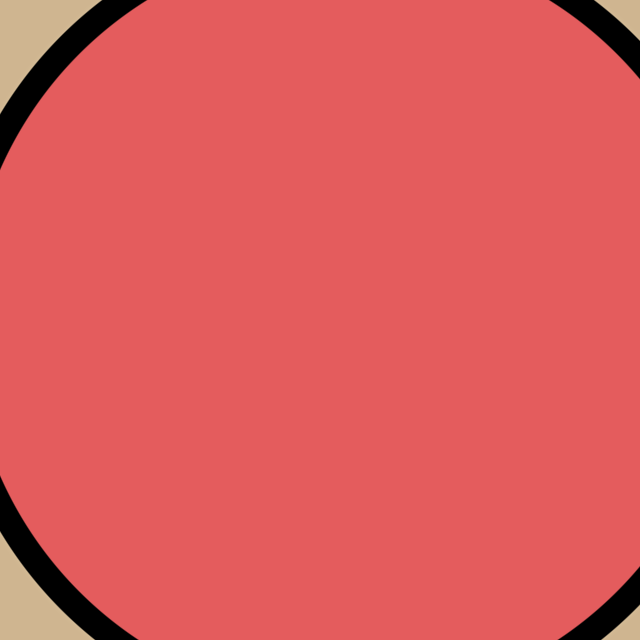
Give the GLSL for this background, as a Shadertoy shader.

```glsl
const vec3 CORAL = vec3(0.894, 0.361, 0.365);
const vec3 INK = vec3(0.0, 0.0, 0.0);
const vec3 SAND = vec3(0.812, 0.710, 0.565);
const vec3 PALE_RIM = vec3(0.91, 0.83, 0.67);

float circleDistance(vec2 point, vec2 center, float radius) {
    return length(point - center) - radius;
}

// Coverage of the region where the distance is negative
float fillMask(float dist, float softness) {
    return 1.0 - smoothstep(-softness, softness, dist);
}

void mainImage(out vec4 fragColor, in vec2 fragCoord) {
    vec2 uv = fragCoord / iResolution.xy;
    float softness = 0.9 / min(iResolution.x, iResolution.y);

    vec2 center = vec2(0.5439, 0.4957);
    float outerEdge = circleDistance(uv, center, 0.634);
    float innerEdge = circleDistance(uv, center, 0.594);

    // Sand ground with a faint light rim beside the ring
    float rim = exp(-max(outerEdge, 0.0) / 0.002);
    vec3 color = mix(SAND, PALE_RIM, 0.4 * rim);

    // Dark ring, then the coral disc
    color = mix(color, INK, fillMask(outerEdge, softness));
    color = mix(color, CORAL, fillMask(innerEdge, softness));

    fragColor = vec4(color, 1.0);
}
```
